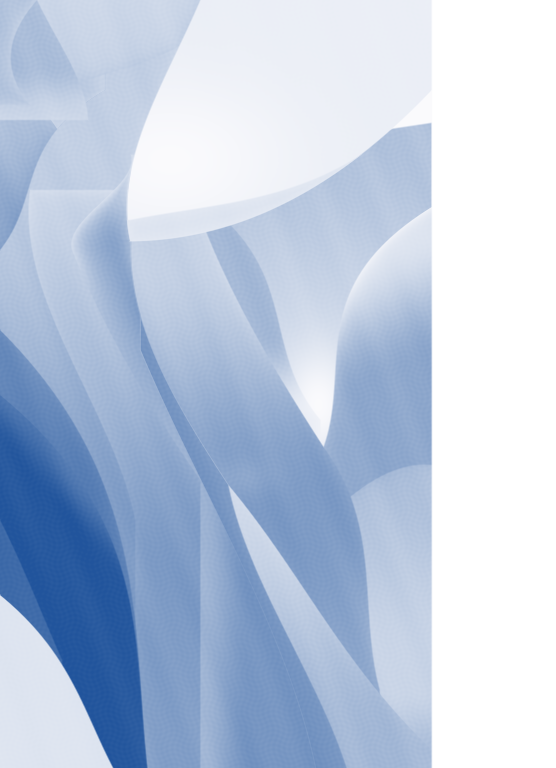
Reproduce this texture procedurally as a Shadertoy shader.

```glsl
// Draws overlapping sheets of translucent blue cloth beside a blank white margin.
#define DEEP vec3(0.13, 0.33, 0.61)
#define PALE vec3(0.98, 0.98, 0.99)
#define EDGE_SOFT 0.012
#define RIM_WIDTH 0.09
#define WEAVE_GAIN 0.008
#define WRINKLE_GAIN 0.014
#define MARGIN_X 4.31
#define CANVAS vec2(5.55, 7.68)

// Cubic through four evenly spaced values, held constant outside a..b.
float curve(float s, float a, float b, vec4 k) {
    float t = 3.0 * clamp((s - a) / (b - a), 0.0, 1.0);
    float u = t - 1.0, v = t - 2.0, w = t - 3.0;
    return dot(k, vec4(-u * v * w / 6.0, t * v * w / 2.0, -t * u * w / 2.0, t * u * v / 6.0));
}

float cover(float d) { return smoothstep(-EDGE_SOFT, EDGE_SOFT, d); }

// Lays a sheet where d > 0, with a lit (or shaded) rim along its edge.
void lay(inout float tone, float d, float sheet, float rim) {
    tone = mix(tone, sheet + rim * exp(-max(d, 0.0) / RIM_WIDTH), cover(d));
}

float glow(vec2 p, vec2 centre, vec2 size) {
    vec2 r = (p - centre) / size;
    return exp(-dot(r, r));
}

// Upper left: sheer panels and a looping leaf.
void layUpperLeft(inout float tone, vec2 p, float right) {
    float x = p.x, y = p.y;
    float shoulder = curve(y, 0.9, 2.5, vec4(1.05, 0.47, 0.26, 0.0));
    float crest = curve(x, 0.3, 2.0, vec4(1.08, 0.80, 0.62, 0.32));
    float panel = curve(y, 0.0, 1.2, vec4(0.37, 0.58, 0.78, 0.88));
    float leaf = curve(y, 0.0, 1.05, vec4(0.37, 0.15, 0.12, 0.30));
    float band = curve(x, 0.0, 0.65, vec4(0.75, 0.88, 1.10, 1.42));
    lay(tone, min(shoulder - x, 2.5 - y), mix(0.67, 0.50, smoothstep(1.0, 2.3, y)), -0.05);
    lay(tone, min(min(shoulder - x, band - y), 1.42 - y), 0.72, 0.05);
    lay(tone, min(crest - y, right - x), 0.79 - 0.04 * y, -0.04);
    lay(tone, min(panel - x, 1.2 - y), 0.62 + 0.14 * smoothstep(0.65, 1.1, y), 0.04);
    lay(tone, min(leaf - x, 1.05 - y), 0.66, 0.08);
}

// Right half: hollow, raised fold, central band and pale wedge.
void layRight(inout float tone, vec2 p, float bandLeft) {
    float x = p.x, y = p.y;
    float strip = curve(y, 2.2, 4.2, vec4(2.25, 2.68, 2.86, 3.20));
    float fold = curve(y, 2.07, 4.47, vec4(4.31, 3.52, 3.35, 3.23));
    float bandRight = y < 4.47 ? curve(y, 2.3, 4.47, vec4(2.05, 2.38, 2.78, 3.23))
                               : curve(y, 4.47, 6.9, vec4(3.23, 3.59, 3.68, 3.79));
    float hem = y < 4.85 ? bandLeft : curve(y, 4.85, 7.5, vec4(2.28, 2.93, 3.54, 4.31));

    tone = mix(0.66, 0.80, smoothstep(1.3, 3.6, y)) + 0.20 * glow(p, vec2(3.18, 4.05), vec2(0.4, 0.6));
    lay(tone, min(1.29 - 0.15 * (x - 3.9) - y, x - 2.0), 1.0, 0.0);
    lay(tone, strip - x, mix(0.60, 0.92, smoothstep(3.3, 4.2, y + 0.3 * (x - 2.8))), 0.03);

    float slope = y + 0.45 * (x - 3.9);
    float raised = mix(0.86, 0.50, smoothstep(2.5, 3.75, slope));
    lay(tone, x - fold, raised, 0.10);
    float lap = curve(x, 3.4, 4.31, vec4(5.05, 4.82, 4.68, 4.65));
    float lapTone = 0.65 + 0.12 * smoothstep(4.7, 6.6, y) - 0.13 * smoothstep(6.9, 7.5, y);
    lay(tone, min(y - lap, x - 3.2), lapTone, -0.04);

    float band = mix(0.75, 0.42, smoothstep(2.6, 5.0, y)) + 0.08 * smoothstep(5.2, 6.8, y);
    band += 0.08 * glow(p, vec2(2.45, 4.78), vec2(0.3, 0.2));
    lay(tone, bandRight - x, band, 0.05);
    lay(tone, hem - x, mix(0.79, 0.60, smoothstep(4.9, 7.4, y)), 0.03);
}

// Left half: long drape, shaded pocket and the deep blue underside.
void layLeft(inout float tone, vec2 p, float right) {
    float x = p.x, y = p.y;
    float drape = mix(0.74, 0.42, smoothstep(1.4, 5.8, y)) + 0.03 * smoothstep(6.0, 7.5, y);
    lay(tone, right - x, drape, 0.03);
    float crease = curve(y, 1.9, 5.2, vec4(0.30, 0.46, 0.95, 1.35));
    lay(tone, min(min(x - crease, right - x), y - 1.9), drape + 0.04 - 0.04 * smoothstep(3.8, 5.2, y), 0.06);

    float pocket = y < 2.5 ? curve(y, 1.55, 2.5, vec4(1.31, 1.17, 0.85, 0.72))
                           : curve(y, 2.5, 4.8, vec4(0.72, 1.07, 1.50, 2.00));
    float shade = mix(0.64, 0.45, smoothstep(0.0, 0.5, x - pocket)) - 0.06 * smoothstep(2.5, 4.0, y);
    lay(tone, min(min(x - pocket, right - x), y - 1.55), shade, 0.20 * smoothstep(3.2, 2.2, y));
    layUpperLeft(tone, p, right);

    float under = curve(y, 3.3, 7.68, vec4(0.0, 1.00, 1.35, 1.47));
    float dark = min(under, curve(y, 3.95, 7.68, vec4(0.0, 1.02, 1.36, 1.47)));
    float lining = curve(y, 5.2, 6.6, vec4(0.0, 0.22, 0.42, 0.62));
    float corner = curve(y, 5.95, 7.68, vec4(0.0, 0.54, 0.86, 1.13));
    lay(tone, min(under - x, y - 3.3), 0.32 - 0.10 * smoothstep(3.6, 5.0, y), 0.06);
    lay(tone, min(dark - x, y - 3.95), mix(0.20, 0.02, smoothstep(0.0, 0.5, dark - x + 0.5 * smoothstep(4.6, 6.2, y))), 0.02);
    lay(tone, min(lining - x, y - 5.2), 0.12, 0.03);
    lay(tone, min(corner - x, y - 5.95), 0.87, 0.0);
}

void mainImage(out vec4 fragColor, in vec2 fragCoord) {
    vec2 p = fragCoord / iResolution.xy;
    p = vec2(p.x, 1.0 - p.y) * CANVAS;

    // Edges shared by neighbouring sheets.
    float petalLeft = curve(p.y, 0.0, 2.4, vec4(2.00, 1.63, 1.33, 1.30));
    float petalBase = curve(p.x, 1.3, MARGIN_X, vec4(2.41, 2.25, 1.76, 0.90));
    float bandLeft = curve(p.y, 2.4, 4.85, vec4(1.31, 1.42, 1.78, 2.28));
    float wedgeLeft = p.y < 4.85 ? bandLeft : curve(p.y, 4.85, 7.68, vec4(2.28, 2.60, 3.06, 3.46));
    float drapeRight = min(wedgeLeft, curve(p.y, 3.5, 7.68, vec4(1.40, 2.05, 2.70, 3.15)));
    if (p.y < 2.4) drapeRight = petalLeft;

    float tone;
    layRight(tone, p, bandLeft);
    lay(tone, wedgeLeft - p.x, 0.38, 0.04);
    layLeft(tone, p, drapeRight);

    // Bright petal with a sheer lower border.
    float petal = min(p.x - petalLeft, petalBase - p.y);
    float border = curve(p.x, 1.3, 3.6, vec4(2.20, 2.07, 1.90, 1.55));
    lay(tone, petal, 0.93 + 0.07 * glow(p, vec2(1.7, 1.6), vec2(1.2, 0.8)), 0.0);
    lay(tone, min(petal, p.y - border), 0.86, 0.03);

    // Soft wrinkles and fine weave from layered sines.
    float wrinkle = sin(9.0 * p.x - 4.0 * p.y + sin(1.7 * p.y)) + 0.5 * sin(21.0 * p.x - 8.0 * p.y);
    float weave = sin(118.0 * p.x + 3.0 * sin(17.0 * p.y)) + sin(131.0 * p.y + 3.0 * sin(19.0 * p.x));
    tone += (WRINKLE_GAIN * wrinkle + WEAVE_GAIN * weave) * smoothstep(1.0, 0.6, tone);

    vec3 cloth = mix(DEEP, PALE, clamp(tone, 0.0, 1.02));
    fragColor = vec4(mix(cloth, vec3(1.0), cover(p.x - MARGIN_X)), 1.0);
}
```
